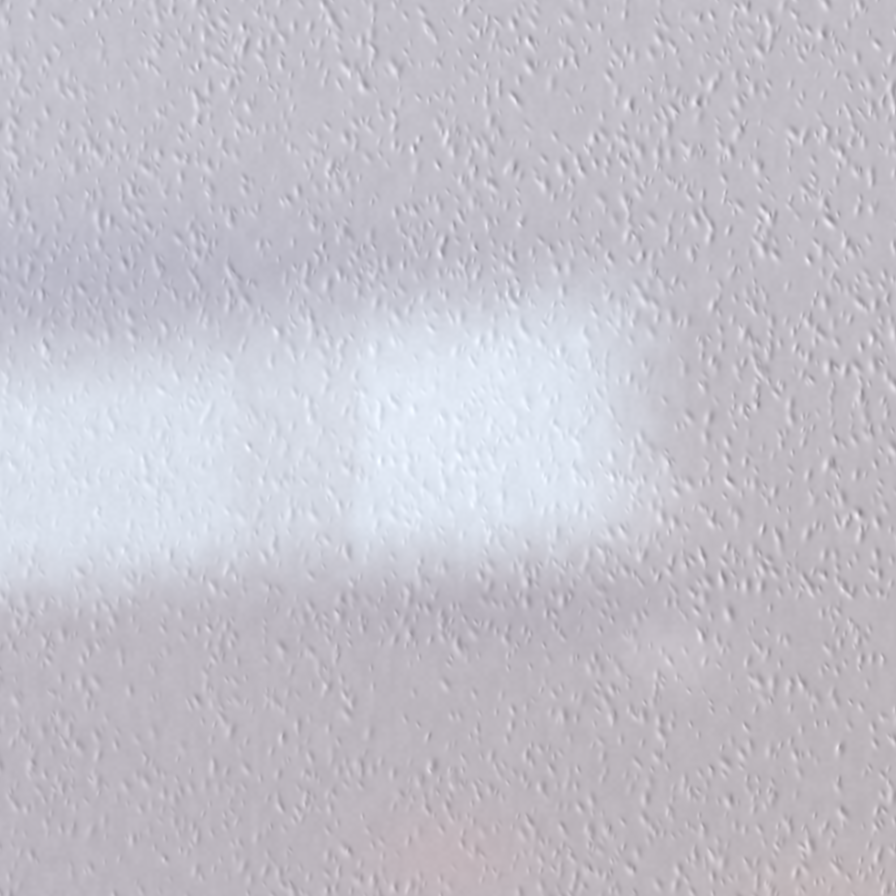
Write a Shadertoy shader that draws this texture.

```glsl
// A rough plaster wall with two soft panes of cool reflected light.
// Broad gradients tint the wall, blurred slanted boxes make the panes, and
// hashed grains lit from the left in repeated cells make the relief.

vec2 hash22(vec2 p) {
    vec3 q = fract(vec3(p.xyx) * vec3(0.1031, 0.1030, 0.0973));
    q += dot(q, q.yzx + 33.33);
    return fract((q.xx + q.yz) * q.zy);
}

float valueNoise(vec2 p) {
    vec2 cell = floor(p), f = fract(p);
    f = f * f * (3.0 - 2.0 * f);
    float low = mix(hash22(cell).x, hash22(cell + vec2(1, 0)).x, f.x);
    float high = mix(hash22(cell + vec2(0, 1)).x, hash22(cell + vec2(1, 1)).x, f.x);
    return mix(low, high, f.y);
}

// One inside the interval, with separately softened ends
float softBand(float x, float start, float end, float startBlur, float endBlur) {
    return smoothstep(start - startBlur, start + startBlur, x)
         * (1.0 - smoothstep(end - endBlur, end + endBlur, x));
}

float glow(vec2 uv, vec2 center, vec2 radius) {
    vec2 d = (uv - center) / radius;
    return exp(-dot(d, d));
}

// Signed light and shade of leaning grains scattered one per cell
float grainRelief(vec2 uv, float scale, float density) {
    vec2 p = uv * scale, home = floor(p);
    float relief = 0.0;
    for (int y = -1; y <= 1; y++) {
        for (int x = -1; x <= 1; x++) {
            vec2 cell = home + vec2(x, y);
            vec2 spot = hash22(cell + scale);
            vec2 trait = hash22(cell + scale * 3.0 + 17.0);
            float cluster = valueNoise(cell / scale * 17.0 + 5.0);
            float present = step(trait.x, density * (0.35 + 1.3 * cluster));
            vec2 d = p - cell - spot;
            float lean = mix(-0.35, 0.65, trait.y);
            d = mat2(cos(lean), -sin(lean), sin(lean), cos(lean)) * d;
            d /= vec2(0.20, 0.36) * mix(0.75, 1.25, spot.y);
            float slope = d.x + 0.25 * d.y;
            relief -= present * mix(0.4, 1.0, spot.x) * 2.33 * slope * exp(-dot(d, d));
        }
    }
    return relief;
}

void mainImage(out vec4 fragColor, in vec2 fragCoord) {
    vec2 uv = fragCoord / iResolution.xy;

    // Wall: cool upper left, warmer right and bottom
    vec3 lower = mix(vec3(0.735, 0.715, 0.75), vec3(0.735, 0.71, 0.73), uv.x);
    vec3 upper = mix(vec3(0.77, 0.765, 0.805), vec3(0.755, 0.74, 0.77), uv.x);
    vec3 color = mix(lower, upper, smoothstep(0.05, 0.85, uv.y));
    color -= vec3(0.035, 0.03, 0.012) * glow(uv, vec2(0.08, 0.69), vec2(0.5, 0.09));
    color -= vec3(0.02, 0.02, 0.01) * glow(uv, vec2(0.55, 0.32), vec2(0.25, 0.05));
    color += vec3(0.025, 0.0, -0.005) * glow(uv, vec2(0.50, 0.04), vec2(0.10, 0.06));
    color += vec3(0.025, 0.01, 0.0) * glow(uv, vec2(0.92, 0.0), vec2(0.12, 0.05));

    // Reflected panes, rising slightly to the right
    float wobble = 0.02 * (valueNoise(uv * 42.0) - 0.5);
    float slantedY = uv.y - 0.09 * uv.x + wobble;
    float leftPane = softBand(uv.x, -0.2, 0.31, 0.05, 0.09)
                   * softBand(slantedY, 0.345, 0.595, 0.06, 0.075);
    float rightPane = softBand(uv.x + wobble, 0.375, 0.705, 0.05, 0.09)
                    * softBand(slantedY, 0.335, 0.61, 0.06, 0.08);
    float gapLight = softBand(uv.x, 0.24, 0.44, 0.06, 0.06)
                   * softBand(slantedY, 0.345, 0.61, 0.07, 0.08);
    float light = max(0.92 * leftPane, rightPane);
    light = max(light, 0.72 * gapLight);
    color = mix(color, vec3(0.865, 0.895, 0.94), light);
    color += 0.02 * glow(uv, vec2(0.47, 0.54), vec2(0.13, 0.09));
    color += 0.045 * glow(uv, vec2(0.75, 0.27), vec2(0.06, 0.035));
    color += 0.03 * glow(uv, vec2(0.73, 0.44), vec2(0.08, 0.06));

    // Plaster grains, stronger away from the panes and toward the upper right
    float relief = grainRelief(uv, 54.0, 0.42) + 0.75 * grainRelief(uv, 79.0, 0.38);
    float contrast = mix(0.075, 0.14, smoothstep(0.1, 1.0, 0.7 * uv.x + 0.45 * uv.y));
    contrast *= 1.0 - 0.42 * light;
    color += relief * contrast * mix(vec3(1.0), vec3(1.0, 0.96, 0.92), light);

    // Faint upright streaks and fine mottling
    color += 0.024 * (valueNoise(uv * vec2(130.0, 50.0)) - 0.5);
    color += 0.018 * (valueNoise(uv * 210.0) - 0.5);
    fragColor = vec4(clamp(color, 0.0, 1.0), 1.0);
}
```
